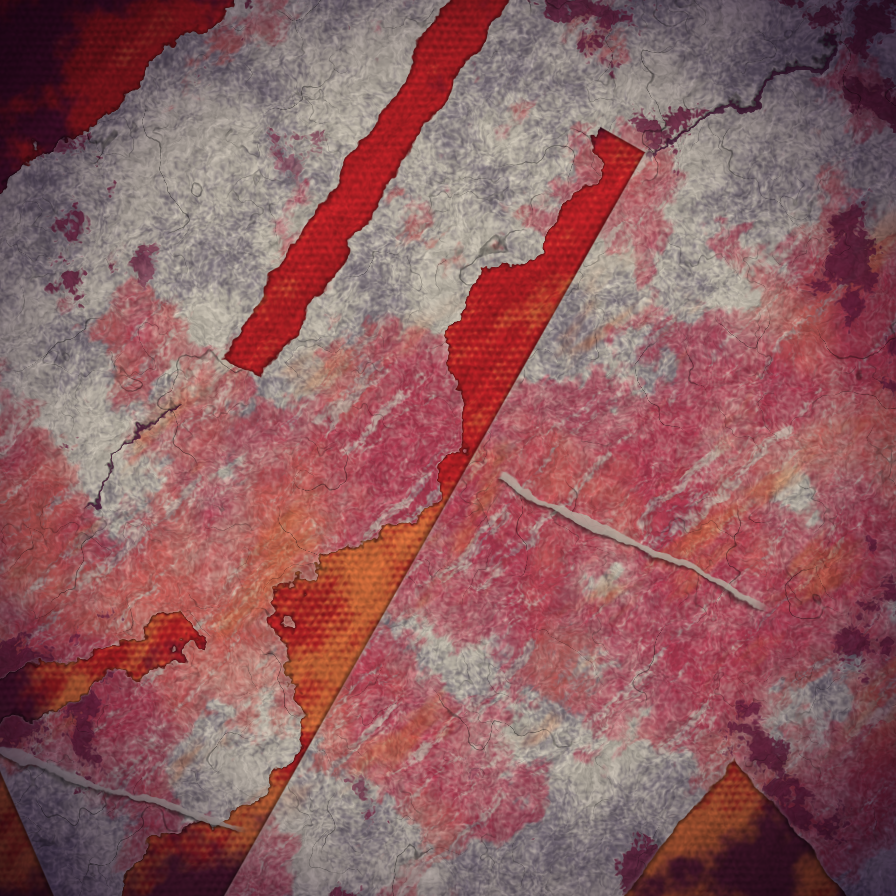
A WebGL 2 fragment shader for this texture:

```glsl
#version 300 es
precision highp float;
// Weathered paper collage: mottled paper with brushed rose washes, torn open
// over painted canvas. Gradient noise drives stains, tears and relief;
// distance functions shape the gaps and creases.
#define PAPER vec3(0.71, 0.68, 0.63)
#define SHADE vec3(0.46, 0.42, 0.46)
#define ROSE vec3(0.65, 0.20, 0.29)
#define SALMON vec3(0.73, 0.33, 0.31)
#define RED vec3(0.68, 0.12, 0.14)
#define OCHRE vec3(0.74, 0.38, 0.21)
#define PLUM vec3(0.27, 0.07, 0.20)
#define THREADS 120.0
#define TEAR 0.034
#define WASH 0.05
#define WRINKLES 11.0
#define VIGNETTE 0.88

uniform vec2 u_resolution;
out vec4 fragColor;

vec2 hash2(vec2 p) {
  vec3 q = fract(p.xyx * vec3(0.1031, 0.1030, 0.0973));
  q += dot(q, q.yzx + 33.33);
  return fract((q.xx + q.yz) * q.zy);
}

float corner(vec2 cell, vec2 offset) {
  float angle = 6.2832 * hash2(cell).x;
  return dot(vec2(cos(angle), sin(angle)), offset);
}

// Gradient noise, roughly -1 to 1
float noise(vec2 p) {
  vec2 i = floor(p), f = p - i, e = vec2(1, 0);
  vec2 u = f * f * f * (f * (f * 6.0 - 15.0) + 10.0);
  return 1.5 * mix(mix(corner(i, f), corner(i + e, f - e), u.x),
    mix(corner(i + e.yx, f - e.yx), corner(i + 1.0, f - 1.0), u.x), u.y);
}

float fbm(vec2 p, int octaves) {
  float sum = 0.0, amp = 0.6;
  for (int i = 0; i < octaves; i++) {
    sum += amp * noise(p);
    p = mat2(1.6, 1.2, -1.2, 1.6) * p + 17.3;
    amp *= 0.58;
  }
  return sum;
}

// Position along (0 to 1) and signed distance left of the line a-b
vec2 alongAcross(vec2 p, vec2 a, vec2 b) {
  vec2 d = b - a;
  return vec2(dot(p - a, d) / dot(d, d), dot(p - a, vec2(-d.y, d.x)) / length(d));
}

float strip(vec2 p, vec2 a, vec2 b, float halfWidth) {
  vec2 s = alongAcross(p, a, b);
  return max(abs(s.y) - halfWidth, (abs(s.x - 0.5) - 0.5) * length(b - a));
}

// Signed distance to the openings in the paper, negative inside
float gaps(vec2 p, vec2 torn) {
  vec2 a = vec2(0.25, 0.0), b = vec2(0.72, 0.83), soft = mix(p, torn, 0.4);
  vec2 s = alongAcross(p, a, b);
  float width = 0.055 + 0.05 * cos(16.5 * (s.x - 0.74)) + 0.03 * smoothstep(0.82, 0.92, s.x);
  float d = max(max(-s.y, alongAcross(torn, a, b).y - width), s.x - 1.0);
  d = min(d, strip(soft, vec2(0.27, 0.585), vec2(0.56, 1.04), 0.028));
  d = min(d, strip(torn, vec2(-0.05, 0.19), vec2(0.21, 0.295), 0.022));
  d = min(d, 0.78 * (abs(p.x - 0.82) - 0.8 * (0.155 - soft.y)));
  d = min(d, 0.92 * (p.x - 0.06 + 0.43 * p.y));
  return min(d, dot(torn - vec2(0.0, 0.79), vec2(0.63, -0.775)));
}

// Uneven ridge with a shadow on its lower side
vec3 crease(vec3 col, vec2 p, vec2 a, vec2 b, float width, vec3 tint) {
  vec2 s = alongAcross(p, a, b);
  float aa = 1.0 / u_resolution.y;
  float ends = smoothstep(0.0, 0.02, s.x) * smoothstep(1.0, 0.9, s.x);
  float w = width * (1.0 - 0.6 * s.x) * (0.8 + 0.8 * noise(p * 30.0));
  col *= 1.0 - 0.45 * ends * smoothstep(w + 2.0 * aa, 0.0, abs(s.y + w));
  return mix(col, tint, 0.8 * ends * smoothstep(w + aa, w - aa, abs(s.y)));
}

// Hairline folds along noise contours, broken up by a mask
float wrinkles(vec2 p, float scale) {
  float line = abs(noise(p * scale) + 0.3 * noise(p * scale * 3.1 + 7.0));
  float thin = (0.0011 + 1.0 / u_resolution.y) * scale;
  return smoothstep(thin, 0.0, line) * smoothstep(0.1, 0.4, noise(p * scale * 0.7 + 31.0));
}

void main() {
  vec2 p = gl_FragCoord.xy / u_resolution;
  float aa = 1.0 / u_resolution.y, rim = length(p - 0.5);
  vec2 wobble = vec2(fbm(p * 15.0, 5), fbm(p * 15.0 + 37.0, 5));
  vec2 torn = p + TEAR * wobble, bent = mix(p, torn, 0.25);
  vec2 brush = mat2(0.72, -0.69, 0.69, 0.72) * p;

  // Fibrous, mottled paper
  float grain = 0.75 * noise(p * 250.0 + 2.0 * wobble) + 0.6 * noise(p * 135.0) + 0.5 * noise(p * 67.0);
  float mottle = fbm(p * 9.0 + 5.0, 5);
  vec3 col = mix(SHADE, PAPER, smoothstep(-0.85, 0.4, mottle + 0.42 * grain));

  // Ragged washes, scraped thin by diagonal dry strokes
  float streak = fbm(brush * vec2(4.0, 46.0) + 0.5 * wobble, 4);
  float band = 1.0 - abs(p.y - 0.3 - 0.17 * p.x) / (0.23 + 0.1 * p.x);
  float cover = WASH + 0.4 * max(band, -0.8) + 0.75 * fbm(p * 5.5 + 21.0, 6) + 0.15 * streak;
  float wash = smoothstep(-0.03, 0.09, cover) * (0.62 + 0.33 * smoothstep(0.05, 0.5, cover));
  wash *= 1.0 - 0.75 * smoothstep(0.1, 0.55, streak + 0.15 * grain);
  vec3 pigment = mix(ROSE, SALMON, smoothstep(-0.4, 0.25, fbm(p * 5.0 + 3.0, 4) - 0.35 * p.x));
  col = mix(col, pigment, clamp(wash * (0.88 - 0.26 * grain - 0.25 * mottle), 0.0, 0.95));
  float ochre = smoothstep(0.15, 0.55, fbm(brush * vec2(4.0, 10.0) + 50.0, 5));
  col = mix(col, OCHRE, 0.5 * ochre * smoothstep(-0.1, 0.3, band));

  // Dark stains gather toward the rim
  float stain = smoothstep(0.3, 0.4, fbm(p * 6.5 + 80.0, 6) + 1.3 * (rim - 0.5) + 0.1 * grain);
  col = mix(col, mix(PLUM, ROSE, 0.35), 0.85 * stain * smoothstep(0.25, 0.45, rim));

  // Crumpled relief and folds
  vec2 bumpy = p * 38.0 + wobble;
  float relief = fbm(bumpy, 4) - fbm(bumpy + vec2(-0.11, 0.11), 4);
  float fold = wrinkles(bent, WRINKLES) + 0.6 * wrinkles(bent + 3.7, 2.1 * WRINKLES);
  col *= (1.0 + 0.3 * relief + 0.07 * grain) * (1.0 - 0.34 * fold);

  // Painted canvas in the openings
  float gap = gaps(p, torn);
  vec2 thread = 6.2832 * THREADS * (p + 0.002 * wobble);
  float weave = 0.6 * (sin(thread.y) + sin(thread.x) * sin(0.5 * thread.y)) * (0.7 + 0.6 * mottle);
  float warm = fbm(p * 9.0 + 60.0, 5) + 1.4 * (0.45 - p.y) + 0.45 * streak;
  vec3 canvas = mix(RED, OCHRE, smoothstep(-0.25, 0.6, warm + 0.25 * weave));
  canvas = mix(canvas, PLUM, 0.85 * smoothstep(0.1, 0.5, fbm(p * 7.0 + 90.0, 5) + 2.0 * rim - 0.92));
  canvas *= 0.97 + 0.13 * weave + 0.12 * grain + 0.15 * streak;
  canvas *= 1.0 - 0.4 * smoothstep(-0.006, 0.0, gap);
  col = mix(col, PAPER, 0.3 * smoothstep(0.005, 0.0, gap));
  col = mix(col, canvas, smoothstep(aa, -aa, gap));

  // Pale ridges and dark seams
  col = crease(col, bent, vec2(0.553, 0.469), vec2(0.87, 0.315), 0.007, PAPER);
  col = crease(col, bent, vec2(-0.01, 0.162), vec2(0.28, 0.07), 0.007, PAPER);
  col = crease(col, torn, vec2(0.2, 0.56), vec2(0.09, 0.435), 0.003, PLUM);
  col = crease(col, torn, vec2(0.93, 0.94), vec2(0.71, 0.825), 0.005, PLUM);

  // Violet vignette
  col *= mix(vec3(1), vec3(0.22, 0.14, 0.32), VIGNETTE * smoothstep(0.34, 0.74, rim));
  fragColor = vec4(clamp(col, 0.0, 1.0), 1.0);
}
```
